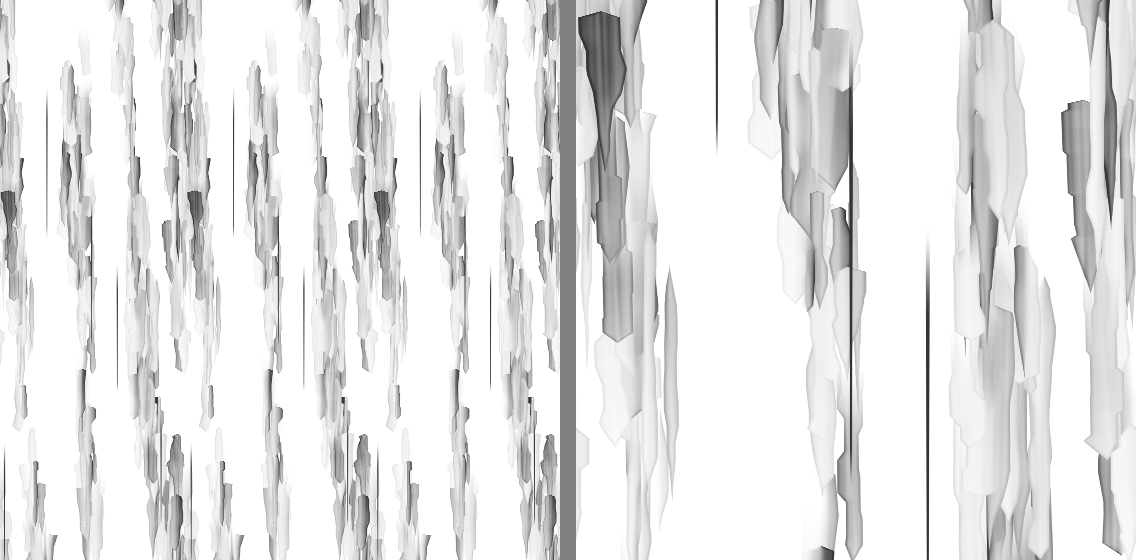
Left, the full canvas; right, a detail of the centre.
Reproduce this texture procedurally as a WebGL 1 fragment shader.

```glsl
precision highp float;
uniform vec2 u_resolution;

vec4 hash4(vec2 p) {
  vec4 q = fract(p.xyxy * vec4(0.1031, 0.1030, 0.0973, 0.1099));
  q += dot(q, q.wzxy + 33.33);
  return fract((q.xxyz + q.yzzw) * q.zywx);
}

// Value noise that repeats horizontally after period cells
float noise(vec2 p, float period) {
  vec2 i = floor(p), f = fract(p);
  f = f * f * (3.0 - 2.0 * f);
  float x0 = mod(i.x, period), x1 = mod(i.x + 1.0, period);
  float low = mix(hash4(vec2(x0, i.y)).x, hash4(vec2(x1, i.y)).x, f.x);
  float high = mix(hash4(vec2(x0, i.y + 1.0)).x, hash4(vec2(x1, i.y + 1.0)).x, f.x);
  return mix(low, high, f.y);
}

// Leaning, wavering streams where flakes may grow
float cover(vec2 p) {
  p.x += 0.22 * p.y;
  float sway = noise(p * vec2(3.0, 2.0) + vec2(0.0, 140.0), 3.0);
  return 0.5 + 0.17 * cos(6.2832 * (3.0 * p.x + 0.8 * sway))
       + 0.5 * (noise(p * vec2(7.0, 2.6) + vec2(0.0, 60.0), 7.0) - 0.5)
       + 0.42 * (noise(p * vec2(15.0, 4.5) + vec2(0.0, 90.0), 15.0) - 0.5);
}

// Broken line: straight runs, or steps when ramp is small
float jag(float t, float seed, float ramp) {
  float i = floor(t);
  float a = hash4(vec2(i + 50.0, seed)).y;
  float b = hash4(vec2(i + 51.0, seed)).y;
  return mix(a, b, clamp(fract(t) / ramp, 0.0, 1.0));
}

// Paints one flake over the tone; d is the offset from its center
float paintFlake(float tone, vec2 d, vec4 shape, vec4 look, float core, float blur) {
  float halfHeight = 0.3 + 0.5 * shape.w;
  float v = d.y / halfHeight;
  if (abs(v) > 1.0) return tone;
  d.x += (look.z - 0.4) * 0.3 * d.y;

  // Ragged sides with blunt or pointed ends
  float seed = floor(look.x * 900.0);
  float ramp = 0.04 + 0.96 * look.w;
  float taper = min(1.0, (1.0 + v) * mix(0.7, 12.0, shape.x * shape.x));
  taper *= min(1.0, (1.0 - v) * mix(1.2, 30.0, shape.y));
  float halfWidth = (0.16 + 0.52 * shape.z) * taper;
  float left = -halfWidth * (0.45 + 0.75 * jag(d.y * 4.0, seed, ramp));
  float right = halfWidth * (0.45 + 0.75 * jag(d.y * 4.0 + 0.4, seed + 7.0, ramp));
  float inside = min(d.x - left, right - d.x);
  float alpha = smoothstep(-blur, blur, inside);
  if (alpha <= 0.0) return tone;

  // Shading across the face, with a crease, fine streaks and a dark rim
  float u = clamp((d.x - left) / max(right - left, 0.001), 0.0, 1.0);
  u = mix(u, 1.0 - u, step(0.5, look.z));
  float depth = (0.07 + 0.54 * look.y * look.y) * mix(0.7, 1.2, clamp(core * 4.0, 0.0, 1.0));
  float dark = depth * (0.62 + 0.7 * u * u) * (1.0 + 0.28 * v);
  dark *= mix(0.8, 1.08, smoothstep(-0.06, 0.06, d.x - (shape.y - 0.5) * d.y));
  dark *= 0.83 + 0.34 * jag(d.x * 10.0, seed + 13.0, 1.0);
  dark += (0.04 + 0.28 * depth) * (1.0 - smoothstep(0.0, 0.12, inside));

  // Some flakes dissolve towards the top or one side
  alpha *= mix(1.0, 1.0 - smoothstep(-0.2, 1.0, v), step(0.65, shape.x));
  alpha *= mix(1.0, smoothstep(0.0, 0.8, u), step(0.65, look.w));
  return mix(tone, 1.0 - min(dark, 0.78), alpha);
}

void main() {
  vec2 p = gl_FragCoord.xy / u_resolution * vec2(3.0, 1.0);
  float blur = 1.7 / u_resolution.x;
  vec2 grid = vec2(16.0, 10.0);
  float tone = 1.0;

  // Overlapping layers of scattered flakes
  for (int layer = 0; layer < 5; layer++) {
    float l = float(layer);
    for (int a = -1; a <= 1; a++) {
      float x = p.x * grid.x + l * 0.37;
      float column = floor(x) + float(a);
      float wrapped = mod(column, grid.x);
      float shift = hash4(vec2(wrapped, 300.0 + l)).x;
      float y = p.y * grid.y + shift;
      for (int b = -1; b <= 1; b++) {
        float row = floor(y) + float(b);
        vec2 id = vec2(wrapped, row + 57.0 * l + 5.0);
        vec4 shape = hash4(id);
        vec4 look = hash4(id + 411.0);
        vec2 center = vec2(column, row) + 0.2 + 0.6 * shape.xy;
        vec2 place = (center - vec2(l * 0.37, shift)) / grid;
        float core = cover(place) - 0.55 + (look.x - 0.5) * 0.14;
        if (core > 0.0) {
          tone = paintFlake(tone, vec2(x, y) - center, shape, look, core, blur * grid.x);
        }
      }
    }
  }

  // Long thin cracks, narrowing downwards
  for (int i = 0; i < 5; i++) {
    vec4 h = hash4(vec2(float(i) * 3.0 + 1.0, 707.0));
    float across = abs(fract(p.x - fract(float(i) * 0.618 + 0.1 * h.x) + 0.5) - 0.5);
    float t = (fract(float(i) * 0.37 + 0.2 * h.y) * 0.9 + 0.15 - p.y) / (0.16 + 0.16 * h.z);
    float line = 1.0 - smoothstep(-blur, blur, across - 0.0038 * (1.0 - 0.6 * t));
    line *= smoothstep(0.0, 0.25, t) * (1.0 - smoothstep(0.9, 1.0, t));
    tone = mix(tone, 0.2, line);
  }

  gl_FragColor = vec4(vec3(clamp(tone, 0.0, 1.0)), 1.0);
}
```
